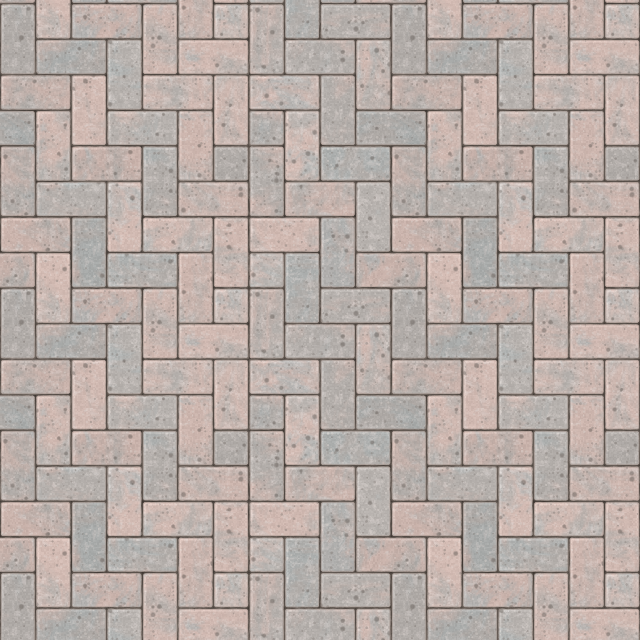
Give the GLSL for this texture, as a Shadertoy shader.

```glsl
// Weathered herringbone brick paving in pink and grey, 18 by 18 half-brick cells.

vec2 hash2(vec2 p) {
    vec3 q = fract(p.xyx * vec3(0.1031, 0.1030, 0.0973));
    q += dot(q, q.yzx + 33.33);
    return fract((q.xx + q.yz) * q.zy);
}

// Layered, warped sines: soft blotches around zero
float mottle(vec2 p) {
    float sum = 0.0, amp = 0.5;
    for (int i = 0; i < 5; i++) {
        p = mat2(0.8, 0.6, -0.6, 0.8) * p * 1.8 + 1.7;
        p += 0.7 * sin(p.yx * 0.8 + 2.3);
        sum += amp * sin(p.x) * cos(p.y);
        amp *= 0.68;
    }
    return sum;
}

// Cellular dots: x is coverage, y is a random value per dot
vec2 specks(vec2 p, float density) {
    vec2 id = floor(p);
    vec2 h = hash2(id), tone = hash2(id + 71.3);
    float radius = 0.16 + 0.2 * tone.y;
    float dist = length(fract(p) - 0.35 - 0.3 * h);
    float present = step(1.0 - density, hash2(id + 19.7).x);
    return vec2(present * (1.0 - smoothstep(radius * 0.5, radius + 0.15, dist)), tone.x);
}

float roundedBox(vec2 p, vec2 halfSize, float radius) {
    vec2 q = abs(p) - halfSize + radius;
    return length(max(q, 0.0)) + min(max(q.x, q.y), 0.0) - radius;
}

void mainImage(out vec4 fragColor, in vec2 fragCoord) {
    vec2 uv = fragCoord / iResolution.xy;
    float pixel = 18.0 / iResolution.y;

    // The paving block is 11 by 8 cells; rows count downward
    vec2 block = vec2(11.0, 8.0);
    vec2 p = mod(vec2(uv.x, 1.0 - uv.y) * 18.0 + vec2(4.0, -0.1), block);
    vec2 cell = floor(p);

    // Each diagonal steps through: upright top, upright bottom, flat left, flat right
    float part = mod(cell.x + cell.y, 4.0);
    vec2 size = part < 1.5 ? vec2(1.0, 2.0) : vec2(2.0, 1.0);
    vec2 corner = cell;
    if (part == 1.0) corner.y -= 1.0;
    if (part == 3.0) corner.x -= 1.0;

    // Flat bricks are cut where they cross the sides of the block
    vec2 lo = vec2(max(corner.x, 0.0), corner.y);
    vec2 hi = vec2(min(corner.x + size.x, block.x), corner.y + size.y);
    vec2 halfSize = 0.5 * (hi - lo);
    vec2 q = p - 0.5 * (lo + hi);
    vec2 id = mod(lo, block);
    vec2 tone = hash2(id + 5.0), shade = hash2(id + 43.0);
    vec2 grainPos = q + 37.0 * tone + 11.0 * shade;

    // Brick face: grey to pink, with bluish and pale patches
    float blotch = mottle(grainPos);
    float patches = mottle(grainPos * 1.3 + 9.0);
    float fine = mottle(grainPos * 5.0 + 4.0);
    float warm = smoothstep(-0.5, 0.8, blotch + 1.5 * (tone.x - 0.5) + 0.2 * fine);
    float cool = smoothstep(0.0, 0.9, patches + 1.3 * (tone.y - 0.5) + 0.15 * fine);
    vec3 col = mix(vec3(0.70, 0.68, 0.665), vec3(0.80, 0.71, 0.68), warm);
    col = mix(col, vec3(0.67, 0.69, 0.69), 0.75 * cool);
    col = mix(col, vec3(0.81, 0.78, 0.77), 0.4 * smoothstep(0.1, 0.8, fine - 0.3 * blotch));
    col *= 0.975 + 0.06 * shade.x + 0.025 * fine;

    // Sandy grain, then pale chips and dark pits
    col += 0.05 * (hash2(floor(grainPos * 22.0)).x - 0.5);
    vec2 chip = specks(grainPos * 9.0, 0.22);
    col = mix(col, chip.y > 0.45 ? vec3(0.86, 0.83, 0.81) : vec3(0.50, 0.47, 0.45), 0.4 * chip.x);
    vec2 pit = specks(grainPos * 5.0 + 3.0, 0.05);
    col = mix(col, vec3(0.40, 0.37, 0.35), 0.5 * pit.x);

    // Worn rim: pale bevel, dusky shoulder beside the joint
    float d = roundedBox(q, halfSize - 0.02, 0.07) + 0.008 * fine;
    float bevel = smoothstep(-0.11, -0.06, d) * (1.0 - smoothstep(-0.05, -0.01, d));
    vec2 side = q / halfSize;
    col += bevel * (0.035 - 0.025 * (side.x + side.y));
    col = mix(col, vec3(0.60, 0.54, 0.51), 0.6 * smoothstep(-0.05, 0.0, d));

    // Sand joint, darkest in the open corners
    float depth = clamp(0.45 + 0.5 * blotch + 12.0 * max(d - 0.015, 0.0), 0.0, 1.0);
    vec3 joint = mix(vec3(0.46, 0.42, 0.39), vec3(0.25, 0.22, 0.20), depth);
    col = mix(col, joint, smoothstep(-0.5 * pixel, 0.5 * pixel, d));

    fragColor = vec4(clamp(col, 0.0, 1.0), 1.0);
}
```
